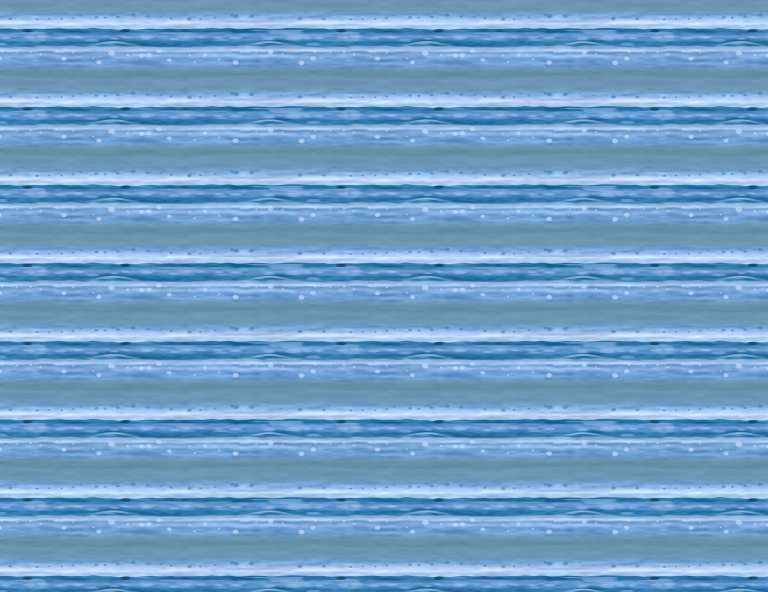
Give the GLSL for this pattern, as a Shadertoy shader.

```glsl
const vec2 TILE = vec2(0.5297, 0.1321);   // repeat size, canvas heights
const float TOP_OFFSET = 0.050;           // first dark line below the top edge
const float RATIO = TILE.x / TILE.y;
const float WARP = 0.016;                 // waviness of the bands
const float GRAIN = 0.13;                 // strength of the fine streaks
const float CREST_LEVEL = 0.215;
const float CREST_HEIGHT = 0.055;
const vec2 CREST_X = vec2(0.36, 0.86);
const vec2 SPECK_X = vec2(0.40, 0.088);

const vec3 DEEP = vec3(0.06, 0.27, 0.38);
const vec3 TEAL = vec3(0.16, 0.45, 0.64);
const vec3 BLUE = vec3(0.31, 0.55, 0.78);
const vec3 SKY = vec3(0.42, 0.61, 0.81);
const vec3 MIST = vec3(0.54, 0.70, 0.89);
const vec3 PALE = vec3(0.67, 0.79, 0.94);
const vec3 FOAM = vec3(0.78, 0.87, 0.98);
const vec3 GREY = vec3(0.42, 0.59, 0.70);
const vec3 SLATE = vec3(0.38, 0.56, 0.64);
const vec3 PALETTE[8] = vec3[8](TEAL, BLUE, SKY, MIST, PALE, FOAM, GREY, SLATE);

// Band positions down the tile, and the palette entry at each
const int STOPS = 24;
const float STOP[STOPS] = float[STOPS](
    0.00, 0.03, 0.055, 0.09, 0.13, 0.16, 0.20, 0.23, 0.27, 0.30, 0.34, 0.38,
    0.45, 0.50, 0.57, 0.64, 0.75, 0.80, 0.85, 0.89, 0.92, 0.955, 0.98, 1.00);
const int SHADE[STOPS] = int[STOPS](
    0, 0, 1, 2, 1, 0, 0, 3, 4, 2, 3, 2, 2, 6, 7, 6, 6, 2, 3, 4, 5, 4, 4, 0);

float hash(vec2 p) {
    vec3 q = fract(p.xyx * 0.1031);
    q += dot(q, q.yzx + 33.33);
    return fract((q.x + q.y) * q.z);
}

// Value noise that wraps over the tile
float tileNoise(vec2 uv, vec2 cells, float seed) {
    vec2 p = uv * cells, i = floor(p), f = fract(p);
    f = f * f * (3.0 - 2.0 * f);
    vec2 a = mod(i, cells) + seed, b = mod(i + 1.0, cells) + seed;
    return mix(mix(hash(a), hash(vec2(b.x, a.y)), f.x),
               mix(hash(vec2(a.x, b.y)), hash(b), f.x), f.y);
}

// Shortest wrapped offset, in tile heights
vec2 offsetTo(vec2 uv, vec2 centre) {
    vec2 d = uv - centre;
    return (d - round(d)) * vec2(RATIO, 1.0);
}

float ellipse(vec2 d, float radius, float stretch, float px) {
    float dist = length(d / vec2(stretch, 1.0)) - radius;
    return 1.0 - smoothstep(-px, px, dist);
}

// Random spots within a horizontal band
float scatter(vec2 uv, int count, vec2 band, vec2 radii, float stretch, float seed, float px) {
    float cover = 0.0;
    for (int i = 0; i < count; i++) {
        float k = float(i);
        float x = (k + hash(vec2(k, seed))) / float(count);
        float y = mix(band.x, band.y, hash(vec2(seed, k + 7.0)));
        float size = hash(vec2(k + 19.0, seed + 3.0));
        float radius = mix(radii.x, radii.y, size * size);
        cover = max(cover, ellipse(offsetTo(uv, vec2(x, y)), radius, stretch, px));
    }
    return cover;
}

vec3 bands(float v) {
    vec3 col = PALETTE[SHADE[0]];
    for (int i = 1; i < STOPS; i++)
        col = mix(col, PALETTE[SHADE[i]], smoothstep(STOP[i - 1], STOP[i], v));
    return col;
}

void mainImage(out vec4 fragColor, in vec2 fragCoord) {
    vec2 p = fragCoord / iResolution.y;
    vec2 uv = fract(vec2(p.x, 1.0 - TOP_OFFSET - p.y) / TILE);
    float px = 0.7 / (iResolution.y * TILE.y);
    float v = uv.y;

    // Wavy colour bands
    float sway = tileNoise(uv, vec2(14.0, 9.0), 3.0) + tileNoise(uv, vec2(37.0, 14.0), 11.0) - 1.0;
    vec3 col = bands(fract(v + WARP * sway));

    // Long streaks, calmer in the grey band
    float calm = smoothstep(0.42, 0.54, v) * (1.0 - smoothstep(0.74, 0.82, v));
    float streak = 0.6 * tileNoise(uv, vec2(9.0, 30.0), 23.0)
                 + 0.4 * tileNoise(uv, vec2(44.0, 38.0), 41.0) - 0.5;
    col += GRAIN * streak * mix(1.7, 0.45, calm);

    // Pale wisps breaking up the dark water
    float water = 1.0 - smoothstep(0.19, 0.23, v);
    float wisp = smoothstep(0.56, 0.82, tileNoise(uv, vec2(17.0, 22.0), 57.0));
    col = mix(col, MIST, 0.6 * wisp * water);
    float ripples = scatter(uv, 16, vec2(0.085, 0.12), vec2(0.012, 0.028), 4.0, 5.0, px);
    col = mix(col, PALE, 0.5 * ripples);

    // Curling crests
    for (int i = 0; i < 2; i++) {
        float dx = offsetTo(uv, vec2(CREST_X[i], 0.0)).x;
        float hump = exp(-dx * dx * 14.0);
        float edge = abs(v - CREST_LEVEL + CREST_HEIGHT * hump) - 0.012;
        col = mix(col, PALE, 0.75 * hump * (1.0 - smoothstep(-px, px, edge)));
    }

    // Foam drops, blue pits and dark specks
    float drops = scatter(uv, 26, vec2(0.27, 0.43), vec2(0.008, 0.034), 1.3, 13.0, px);
    col = mix(col, FOAM, 0.7 * drops);
    float pits = scatter(uv, 24, vec2(0.81, 0.87), vec2(0.006, 0.024), 1.5, 29.0, px);
    col = mix(col, BLUE * 0.9, 0.65 * pits);
    for (int i = 0; i < 2; i++) {
        vec2 d = offsetTo(uv, vec2(SPECK_X[i], 0.015));
        col = mix(col, DEEP, 0.85 * ellipse(d, 0.02, 3.0, px));
    }

    fragColor = vec4(clamp(col, 0.0, 1.0), 1.0);
}
```
